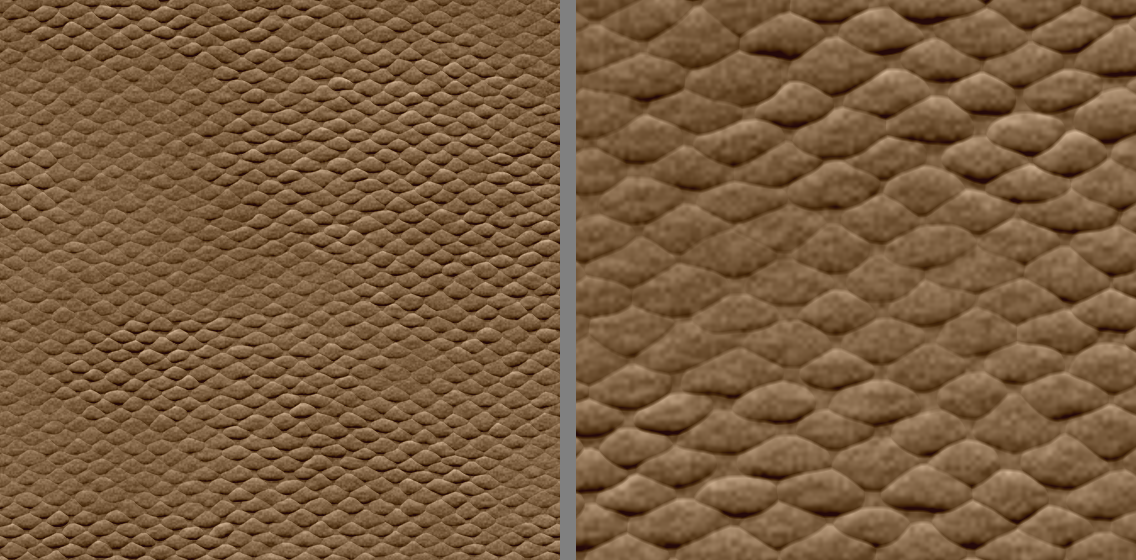
Left, the full canvas; right, a detail of the centre.
This texture is drawn by a Shadertoy shader. Its source:

```glsl
// Embossed brown leather: staggered lens-shaped pebbles lit from above.

float hash(vec2 p) {
    vec3 q = fract(vec3(p.xyx) * 0.1031);
    q += dot(q, q.yzx + 33.33);
    return fract((q.x + q.y) * q.z);
}

float noise(vec2 p) {
    vec2 cell = floor(p), f = fract(p);
    f = f * f * (3.0 - 2.0 * f);
    float low = mix(hash(cell), hash(cell + vec2(1, 0)), f.x);
    float high = mix(hash(cell + vec2(0, 1)), hash(cell + vec2(1, 1)), f.x);
    return mix(low, high, f.y);
}

vec2 noise2(vec2 p) {
    return vec2(noise(p), noise(p + 71.3)) - 0.5;
}

// Tallest dome among the neighbouring cells of a brick layout
float pebbles(vec2 p) {
    float row = floor(p.y), tallest = 0.0;
    for (float j = -1.0; j <= 1.0; j++) {
        float y = row + j;
        float stagger = 0.5 * mod(y, 2.0);
        float column = floor(p.x - stagger);
        for (float i = -1.0; i <= 1.0; i++) {
            vec2 id = vec2(column + i, y);
            vec2 jitter = vec2(hash(id + 13.7), hash(id + 47.1)) - 0.5;
            vec2 d = p - id - vec2(stagger + 0.5, 0.5) - jitter * vec2(0.16, 0.3);
            float size = mix(0.86, 1.1, hash(id + 91.9));
            // Long slope above the crest, steep drop below it
            d /= size * vec2(0.47, d.y > 0.0 ? 0.92 : 0.66);
            float r = length(d);
            tallest = max(tallest, (1.0 - r * r * r) * mix(0.75, 1.15, hash(id + 5.3)));
        }
    }
    return tallest;
}

float surfaceHeight(vec2 uv) {
    // Wavy rows and ragged pebble outlines
    vec2 warped = uv + 0.028 * noise2(uv * 3.0 + 4.0)
                     + 0.010 * noise2(uv * 13.0)
                     + 0.005 * noise2(uv * 55.0);
    float worn = mix(0.6, 1.15, smoothstep(0.2, 0.65, noise(uv * vec2(4.0, 6.0) + 8.0)));
    float h = worn * pebbles(warped * vec2(18.5, 54.0));

    // Wrinkles and fine pores
    vec2 grain = uv * vec2(0.75, 1.0);
    h += 0.30 * noise(grain * 60.0);
    h += 0.28 * noise(grain * 115.0 + 20.0);
    h += 0.14 * noise(grain * 240.0 + 40.0);
    return h;
}

void mainImage(out vec4 fragColor, in vec2 fragCoord) {
    vec2 uv = fragCoord / iResolution.y;
    vec2 light = normalize(vec2(-0.25, 1.0));

    // Slope towards the light, and a short shadow under each pebble
    float e = 0.0012;
    float slope = (surfaceHeight(uv - light * e) - surfaceHeight(uv + light * e)) / (2.0 * e);
    float blocker = surfaceHeight(uv + light * 0.006) - surfaceHeight(uv);
    float shadow = smoothstep(0.2, 0.85, blocker);

    float tone = 0.476 + 0.0014 * slope - 0.09 * shadow;
    tone += 0.05 * (noise(uv * 5.0 + 30.0) - 0.5);
    tone += 0.10 * (noise(uv * 330.0) - 0.5);
    tone = clamp(tone, 0.14, 0.80);

    // Tan highlights sinking to dark umber
    vec3 leather = max(vec3(tone, tone - 0.115, tone - 0.235), vec3(0.035));
    fragColor = vec4(leather, 1.0);
}
```
